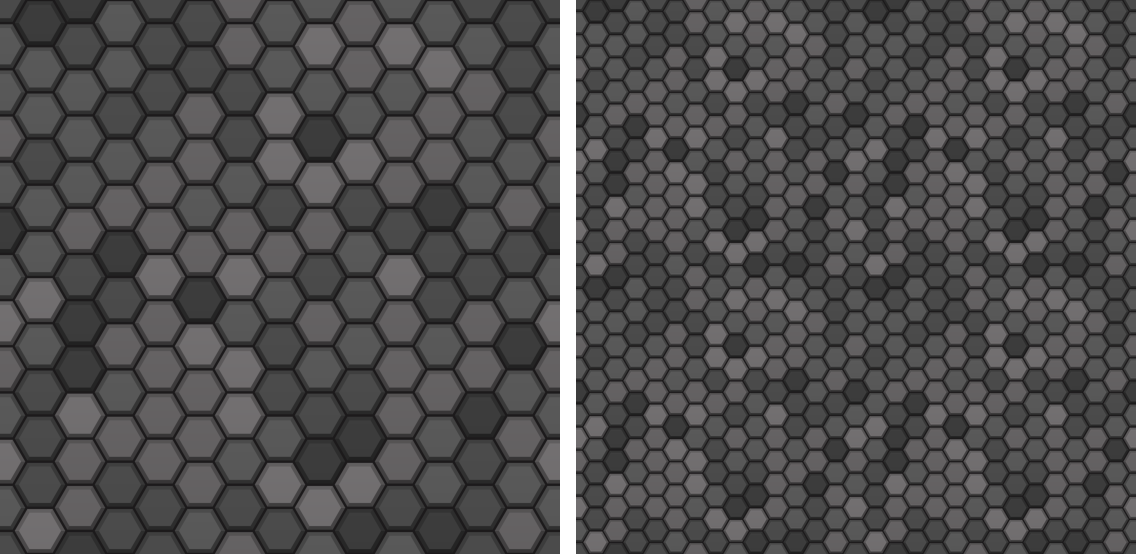
Left, the tile; right, the same tile 2 across and 2 down.
This pattern is drawn by a Shadertoy shader. Its source:

```glsl
// Bevelled flat-topped hexagon tiles in five random greys with dark joints.
// Two interleaved rectangular lattices give 14 columns by 12 rows; cell ids
// wrap so the sheet tiles, and 3x3 supersampling smooths every edge.

const float PI = 3.14159265;
const vec2 REPEATS = vec2(7.0, 12.0);   // each repeat holds two columns

float hash(vec2 cell, float layer) {
    uvec2 c = uvec2(cell);
    uint h = c.x * 1597u + c.y * 51749u + uint(layer) * 7919u + 977u;
    h = (h ^ (h >> 16)) * 0x7feb352du;
    h = (h ^ (h >> 15)) * 0x846ca68bu;
    h ^= h >> 16;
    return float(h >> 8) / 16777216.0;
}

// Five discrete tones, the middle ones most common
vec3 tileTone(float r) {
    float grey = 0.235;
    grey += 0.057 * step(0.12, r);
    grey += 0.053 * step(0.40, r);
    grey += 0.040 * step(0.69, r);
    grey += 0.052 * step(0.90, r);
    return grey * mix(vec3(1.0), vec3(1.015, 0.99, 1.0), step(0.69, r));
}

vec3 hexTiles(vec2 uv) {
    // Nearest centre of the two lattices, in units of one row height
    vec2 pitch = vec2(sqrt(3.0), 1.0);
    vec2 grid = uv * REPEATS;
    vec2 cellA = floor(grid + 0.5);
    vec2 cellB = floor(grid);
    vec2 toA = (grid - cellA) * pitch;
    vec2 toB = (grid - cellB - 0.5) * pitch;
    float layer = step(dot(toB, toB), dot(toA, toA));
    vec2 p = mix(toA, toB, layer);
    vec2 cell = mod(mix(cellA, cellB, layer), REPEATS);

    // Facing side of the hexagon and the distance inward from it
    float sector = floor(atan(p.y, p.x) / (PI / 3.0)) + 0.5;
    vec2 normal = vec2(cos(sector * PI / 3.0), sin(sector * PI / 3.0));
    float inset = 0.5 - dot(p, normal);

    // Face, bevel lit from above, then joint
    vec3 tone = tileTone(hash(cell, layer));
    float bevelLight = 0.70 + dot(normal, vec2(-0.03, 0.15));
    float faceLight = 1.0 + 0.03 * p.y;
    float face = smoothstep(0.095, 0.115, inset);
    vec3 color = tone * mix(bevelLight, faceLight, face);
    return mix(vec3(0.108, 0.100, 0.105), color, smoothstep(0.016, 0.036, inset));
}

void mainImage(out vec4 fragColor, in vec2 fragCoord) {
    vec3 sum = vec3(0.0);
    for (int y = -1; y <= 1; y++) {
        for (int x = -1; x <= 1; x++) {
            vec2 offset = vec2(x, y) / 3.0;
            sum += hexTiles((fragCoord + offset) / iResolution.xy);
        }
    }
    fragColor = vec4(sum / 9.0, 1.0);
}
```
